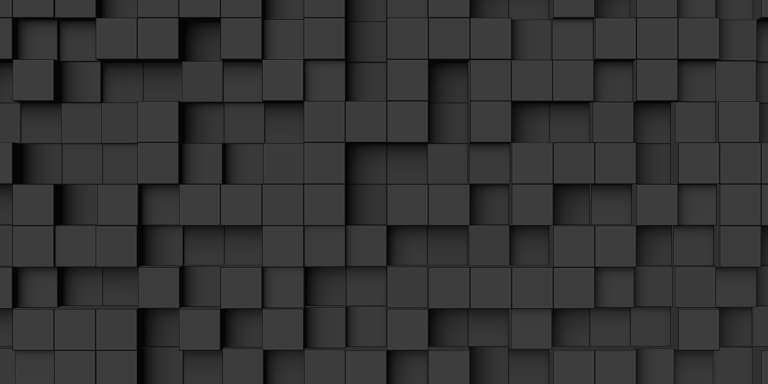
A Shadertoy shader for this background:

```glsl
const float ROWS = 9.23;                     // blocks along the canvas height
const vec2 GRID_OFFSET = vec2(0.07, 0.19);   // grid corner relative to the view axis
const float PERSPECTIVE = 0.025;             // spread between highest and lowest level
const int SAMPLES = 3;

const vec3 FACE = vec3(0.236);
const vec3 RIM = vec3(0.27);
const vec3 GROOVE_HIGH = vec3(0.05);
const vec3 GROOVE_LOW = vec3(0.11);
const vec3 WALL_LIT = vec3(0.19);
const vec3 WALL_DARK = vec3(0.02);

float hash(vec2 p) {
    vec3 q = fract(p.xyx * vec3(0.1031, 0.1030, 0.0973));
    q += dot(q, q.yzx + 33.33);
    return fract((q.x + q.y) * q.z);
}

float blockHeight(vec2 cell) {
    return smoothstep(0.22, 0.76, hash(cell + 57.0));
}

// Soft shade cast by a neighbour, fading with distance from the shared edge
float castShade(vec2 neighbour, float height, float dist, float reach) {
    float rise = max(blockHeight(neighbour) - height, 0.0);
    return smoothstep(0.0, 0.4, rise) * exp(-max(dist, 0.0) / (reach * rise + 0.01));
}

// Top of a block: worn tone, neighbour shade, bright rim and dark groove
vec3 topColor(vec2 cell, vec2 uv, float height) {
    float tone = 1.0 + 0.03 * (hash(cell + 13.7) - 0.5);
    vec3 color = FACE * tone * mix(0.95, 1.0, height);

    float left = castShade(cell - vec2(1, 0), height, uv.x, 0.30);
    float above = castShade(cell + vec2(0, 1), height, 1.0 - uv.y, 0.24);
    float right = castShade(cell + vec2(1, 0), height, 1.0 - uv.x, 0.06);
    float light = (1.0 - 0.95 * left) * (1.0 - 0.72 * above) * (1.0 - 0.15 * right);

    // Lower and right edges turn away from the light, so their groove is wider
    vec2 nearEdge = min(uv, (1.0 - uv) * vec2(0.8, 1.0));
    nearEdge.y = min(uv.y * 0.8, nearEdge.y);
    float edge = min(nearEdge.x, nearEdge.y);
    float rim = smoothstep(0.018, 0.03, edge) * (1.0 - smoothstep(0.03, 0.055, edge));
    color = mix(color, RIM, 0.5 * rim * height);
    vec3 groove = mix(GROOVE_LOW, GROOVE_HIGH, height);
    color = mix(groove, color, smoothstep(0.002, 0.023, edge));
    return color * light;
}

// Side of a block, lit from the upper left
vec3 wallColor(vec2 normal) {
    float facing = dot(normal, vec2(-0.9, 0.75));
    return mix(WALL_DARK, WALL_LIT, smoothstep(-0.9, 0.8, facing));
}

// Follow a view ray down through the grid until it meets a top or a wall
vec3 traceBlocks(vec2 view) {
    vec2 start = view - GRID_OFFSET;
    vec2 drift = view * PERSPECTIVE + 1e-5;
    vec2 stride = sign(drift);
    vec2 cell = floor(start);
    vec2 crossing = (cell + step(0.0, drift) - start) / drift;
    vec2 axis = vec2(0.0);
    float depth = 0.0;

    for (int i = 0; i < 4; i++) {
        float height = blockHeight(cell);
        float topDepth = 1.0 - height;
        if (depth > topDepth) return wallColor(-stride * axis);

        float leave = min(crossing.x, crossing.y);
        if (topDepth <= leave) {
            return topColor(cell, start + drift * topDepth - cell, height);
        }
        axis = crossing.x < crossing.y ? vec2(1, 0) : vec2(0, 1);
        depth = leave;
        cell += axis * stride;
        crossing += axis / abs(drift);
    }
    return WALL_DARK;
}

void mainImage(out vec4 fragColor, in vec2 fragCoord) {
    // Average a small grid of rays for smooth edges
    vec3 color = vec3(0.0);
    for (int y = 0; y < SAMPLES; y++) {
        for (int x = 0; x < SAMPLES; x++) {
            vec2 jitter = (vec2(x, y) + 0.5) / float(SAMPLES) - 0.5;
            vec2 view = (fragCoord + jitter - 0.5 * iResolution.xy) / iResolution.y;
            color += traceBlocks(view * ROWS);
        }
    }
    fragColor = vec4(color / float(SAMPLES * SAMPLES), 1.0);
}
```
